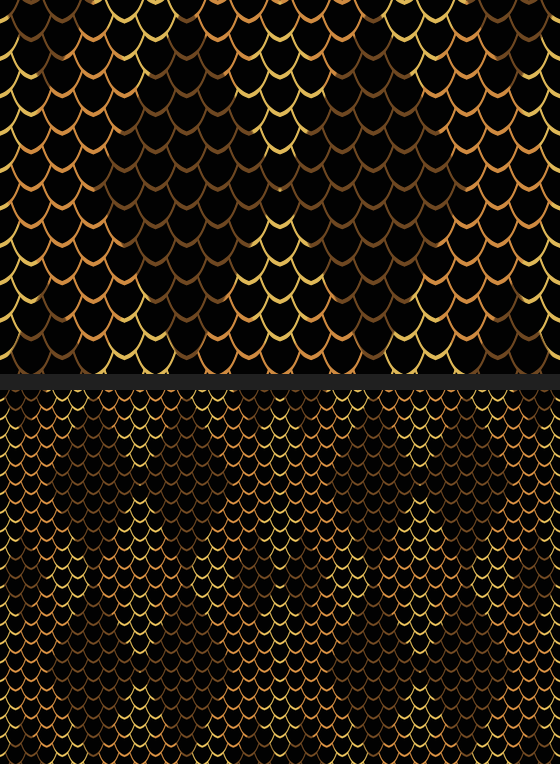
Top, the tile; bottom, the same tile 2 across and 2 down.
Reproduce this pattern procedurally as a Shadertoy shader.

```glsl
// Overlapping pointed scales drawn as tapering metallic outlines on black.
// Staggered rows are layered from back to front, nine scales across and twenty rows down;
// a wrapping lattice of large diamonds tints the outlines brown, copper or gold.

// Height of a scale's edge above its tip, at horizontal distance x from its axis.
float edgeHeight(float x) {
    return 0.4 * x + 8.5 * x * x * x;
}

// Signed distance to the scale edge, positive inside (first-order estimate).
float edgeDistance(float x, float y) {
    float slope = 0.4 + 25.5 * x * x;
    return (y - edgeHeight(x)) / sqrt(1.0 + slope * slope);
}

// Metal colour of the diamond that contains uv.
vec3 diamondTint(vec2 uv) {
    vec2 q = (fract(uv) - 0.5) * vec2(6.0, 4.0);
    float a = floor(q.x + 0.5 * q.y);
    float b = floor(q.x - 0.5 * q.y);
    float column = abs(0.5 * (a + b + 1.0));
    float band = abs(a - b);

    // Tones cycle along each band; the middle band stays dark around the centre.
    float tone = mod(column + (band > 1.5 ? 0.5 : 2.0), 3.0);
    if (band < 0.5) tone = max(column - 1.5, 0.0);

    vec3 brown = vec3(0.43, 0.28, 0.13);
    vec3 copper = vec3(0.81, 0.54, 0.25);
    vec3 gold = vec3(0.87, 0.72, 0.34);
    return tone < 0.5 ? brown : (tone < 1.5 ? copper : gold);
}

// Average of four nearby tints, to soften the diamond borders.
vec3 softTint(vec2 uv) {
    vec3 sum = vec3(0.0);
    for (int i = 0; i < 4; i++) {
        vec2 corner = vec2(float(i % 2), float(i / 2)) - 0.5;
        sum += diamondTint(uv + corner * vec2(0.002, 0.003));
    }
    return sum / 4.0;
}

void mainImage(out vec4 fragColor, in vec2 fragCoord) {
    vec2 uv = fragCoord / iResolution.xy;
    vec2 p = vec2(uv.x * 9.0, uv.y * 20.0 + 0.144);
    float soft = 0.6 * 9.0 / iResolution.x;

    vec3 black = vec3(0.006);
    vec3 metal = softTint(uv);
    vec3 color = black;

    // Each higher row covers the one below it.
    for (int i = -2; i <= 1; i++) {
        float row = floor(p.y) + float(i);
        float x = abs(fract(p.x + 0.5 * mod(row, 2.0)) - 0.5);
        float d = edgeDistance(x, (p.y - row) * 0.3);

        // Thick at the tip, thin along the sides.
        float halfWidth = mix(0.033, 0.017, smoothstep(0.1, 0.23, x));
        float cover = smoothstep(-soft, soft, d + halfWidth);
        float inner = smoothstep(-soft, soft, d - halfWidth);
        color = mix(color, mix(metal, black, inner), cover);
    }

    fragColor = vec4(color, 1.0);
}
```
